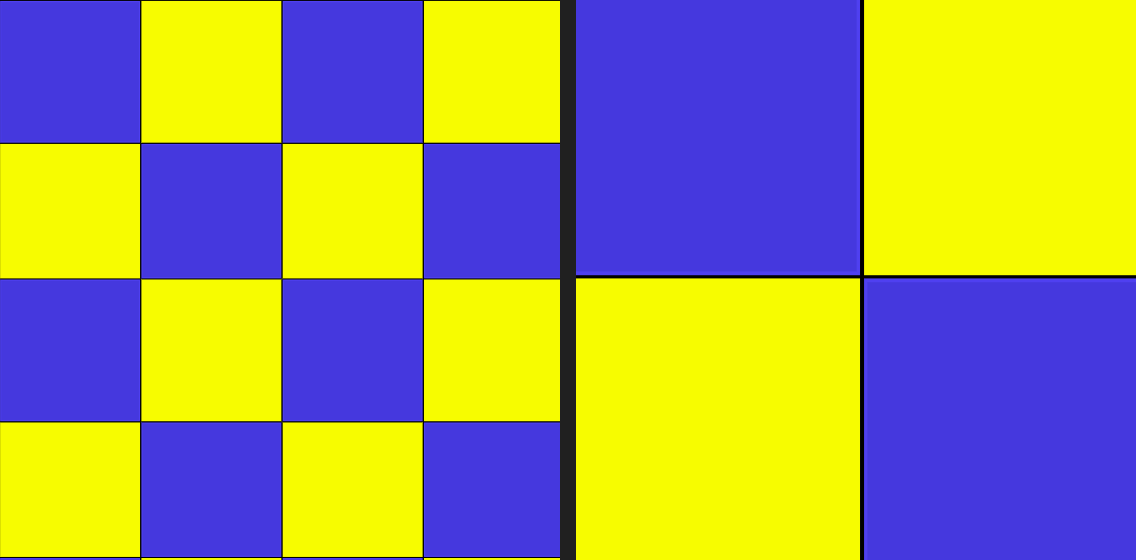
Left, the full canvas; right, a detail of the centre.
Write a WebGL 2 fragment shader that draws this pattern.

```glsl
#version 300 es
precision highp float;
// A four by four checkerboard of violet-blue and yellow cells with thin black seams.
// Columns are even; rows alternate tall and short. Periodic distances draw the seams,
// and a faint lighter rim follows them on the blue cells.

uniform vec2 u_resolution;
out vec4 fragColor;

const vec3 BLUE = vec3(0.27, 0.22, 0.87);
const vec3 BLUE_RIM = vec3(0.31, 0.25, 0.94);
const vec3 YELLOW = vec3(0.97, 0.99, 0.0);
const vec3 SEAM = vec3(0.0);

const float COLUMN_START = -0.001;
const float COLUMN_WIDTH = 0.2523;
const float ROW_START = 0.0007;
const float ROW_PAIR = 0.4974;     // one tall row plus one short row
const float TALL_ROW = 0.2552;
const float RIM_WIDTH = 0.002;

// Distance to the nearest of a set of evenly spaced lines.
float lineDistance(float x, float start, float period) {
    return abs(fract((x - start) / period + 0.5) - 0.5) * period;
}

// Antialiased coverage of a line of the given width.
float lineCoverage(float dist, float width, float pixel) {
    return clamp((0.5 * width - dist) / pixel + 0.5, 0.0, 1.0);
}

// 0 on blue cells, 1 on yellow cells.
float checker(vec2 p) {
    float column = mod(floor((p.x - COLUMN_START) / COLUMN_WIDTH), 2.0);
    float withinPair = fract((p.y - ROW_START) / ROW_PAIR) * ROW_PAIR;
    float row = step(TALL_ROW, withinPair);
    return abs(column - row);
}

void main() {
    vec2 p = gl_FragCoord.xy / u_resolution;
    p.y = 1.0 - p.y;               // rows are measured from the top
    vec2 pixel = 1.0 / u_resolution;

    // Seams between columns, above tall rows and above short rows
    float columnDist = lineDistance(p.x, COLUMN_START, COLUMN_WIDTH);
    float tallDist = lineDistance(p.y, ROW_START, ROW_PAIR);
    float shortDist = lineDistance(p.y, ROW_START + TALL_ROW, ROW_PAIR);
    float seam = lineCoverage(columnDist, 0.0024, pixel.x);
    seam = max(seam, lineCoverage(tallDist, 0.0019, pixel.y));
    seam = max(seam, lineCoverage(shortDist, 0.0022, pixel.y));

    // Cell fill with the faint rim on blue
    float edgeDist = min(columnDist, min(tallDist, shortDist));
    float rim = lineCoverage(edgeDist, 0.0024 + 2.0 * RIM_WIDTH, pixel.y);
    vec3 color = mix(mix(BLUE, BLUE_RIM, rim), YELLOW, checker(p));

    fragColor = vec4(mix(color, SEAM, seam), 1.0);
}
```
